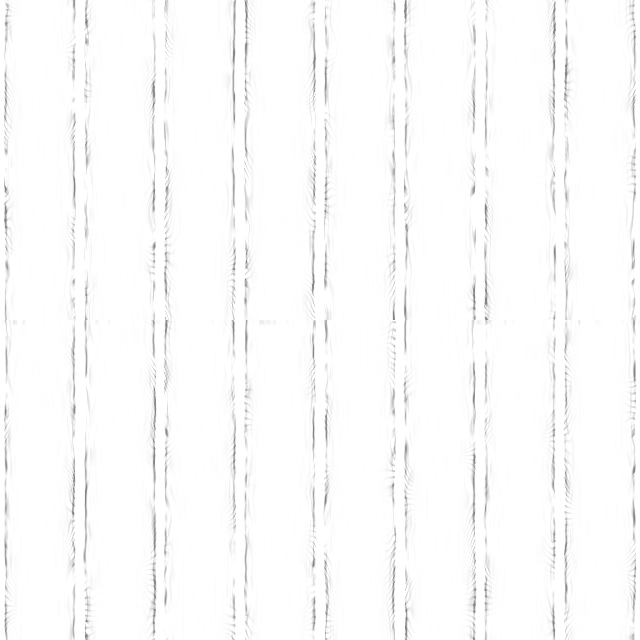
A WebGL 1 fragment shader for this texture:

```glsl
precision highp float;
// White vertical boards: eight joints, each edged by two worn, feathered grey grain lines.

uniform vec2 u_resolution;

#define COLUMNS 8.0       // joints across the canvas
#define ROWS 2.0          // independently worn rows
#define GAP 0.058         // half width of the clean joint, in board widths
#define WANDER 0.022      // sideways drift of the worn edge
#define CORE_INK 0.36     // darkness of the edge line
#define FIBRE_INK 0.30    // darkness of the long fibres
#define FEATHER_INK 0.27  // darkness of the slanted strands
#define STRAY_INK 0.03    // darkness of the faint grain on the boards
#define SEAM_INK 0.07     // darkness of the ticks at the row seam

vec2 gradientAt(vec2 cell) {
    vec3 p = fract(cell.xyx * vec3(0.1031, 0.1030, 0.0973));
    p += dot(p, p.yzx + 33.33);
    float angle = 6.28318 * fract((p.x + p.y) * p.z);
    return vec2(cos(angle), sin(angle));
}

float gradientNoise(vec2 p) {
    vec2 i = floor(p);
    vec2 f = p - i;
    vec2 w = f * f * f * (f * (f * 6.0 - 15.0) + 10.0);
    vec2 e = vec2(1.0, 0.0);
    float a = dot(gradientAt(i), f);
    float b = dot(gradientAt(i + e.xy), f - e.xy);
    float c = dot(gradientAt(i + e.yx), f - e.yx);
    float d = dot(gradientAt(i + e.xx), f - e.xx);
    return mix(mix(a, b, w.x), mix(c, d, w.x), w.y);
}

// Ink on one side of a joint; d is the distance from its centre.
float edgeInk(float d, float y, float seed) {
    vec2 shift = vec2(seed * 7.37, seed * 13.71);

    // Ragged inner edge
    float drift = gradientNoise(vec2(y * 1.3, 0.4) + shift)
                + 0.6 * gradientNoise(vec2(y * 6.0, 3.4) + shift);
    float t = d - GAP - WANDER * drift;
    float outside = smoothstep(-0.008, 0.01, t);
    float reach = max(t, 0.0);

    // Broken core line, beaded into ribs in some stretches
    float wear = gradientNoise(vec2(y * 2.1, 7.4) + shift)
               + 0.6 * gradientNoise(vec2(y * 8.0, 9.4) + shift);
    float ribPatch = smoothstep(0.05, 0.3, gradientNoise(vec2(y * 0.9, 11.4) + shift));
    float rib = smoothstep(-0.1, 0.7, sin(y * 27.0 + t * 30.0));
    float offset = (t - 0.018) / mix(0.012, 0.022, ribPatch);
    float core = exp(-offset * offset) * smoothstep(-0.3, 0.4, wear) * mix(1.0, rib, ribPatch);

    // Long fibres bent along the board
    float bend = 2.0 * gradientNoise(vec2(t * 6.0, y * 2.2) + shift);
    float strand = gradientNoise(vec2(t * 30.0 + bend, y * 3.2) + shift);
    float fibre = smoothstep(0.0, 0.45, strand) * exp(-reach / 0.045);

    // Slanted strands fanning away from the edge
    float slope = 150.0 * clamp(4.0 * gradientNoise(vec2(y * 0.8, 15.4) + shift), -1.0, 1.0);
    float phase = y * 72.0 + t * slope + 6.0 * gradientNoise(vec2(t * 9.0, y * 3.0) - shift);
    float patchMask = smoothstep(-0.1, 0.25, gradientNoise(vec2(y * 1.4, 19.4) + shift));
    float feather = smoothstep(0.1, 1.0, sin(phase)) * patchMask * exp(-reach / 0.045);

    // Faint grain far from the joint
    float grain = smoothstep(0.15, 0.5, gradientNoise(vec2(d * 26.0, y * 2.0) - shift));
    float stray = grain * (0.15 + exp(-reach / 0.1));

    return outside * (CORE_INK * core + FIBRE_INK * fibre
                    + FEATHER_INK * feather + STRAY_INK * stray);
}

// Short ticks hanging below the seam between the rows.
float seamInk(vec2 p, float below) {
    float tick = smoothstep(0.15, 0.4, gradientNoise(vec2(p.x * 15.0, 0.4)));
    float cluster = smoothstep(-0.1, 0.25, gradientNoise(vec2(p.x * 2.3, 5.4)));
    return SEAM_INK * tick * cluster
         * smoothstep(-0.005, 0.01, below) * (1.0 - smoothstep(0.03, 0.08, below));
}

void main() {
    vec2 uv = gl_FragCoord.xy / u_resolution;
    vec2 p = uv * COLUMNS;

    // Nearest joint, its side and its row choose the wear
    float nearest = floor(p.x + 0.5);
    float across = p.x - nearest;
    float joint = mod(nearest, COLUMNS);
    float side = step(0.0, across);
    float row = floor(uv.y * ROWS);
    float seed = 1.0 + joint + COLUMNS * (side + 2.0 * row);

    float ink = edgeInk(abs(across), p.y, seed);
    ink += seamInk(p, (1.0 / ROWS - uv.y) * COLUMNS);
    gl_FragColor = vec4(vec3(1.0 - min(ink, 0.48)), 1.0);
}
```
